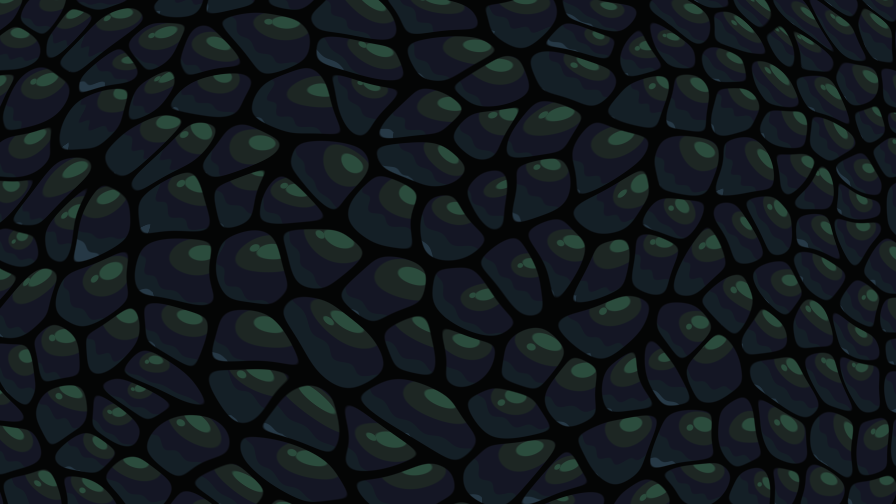
Give the GLSL for this texture, as a WebGL 1 fragment shader.

```glsl
precision highp float;
// Dark reptile scales: rounded cells with black gaps, green glints and blue rims.

#define SCALE_DENSITY vec2(6.4, 8.0)  // scales per canvas height at the focus
#define FOCUS vec2(0.74, 0.38)        // where the scales are largest
#define SHRINK 0.36                   // how fast scales shrink away from it
#define JITTER 0.84
#define GAP 0.052                     // half width of the gaps, in cells
#define ROUNDNESS 13.0                // lower is rounder
#define GLOW_SIZE vec2(0.34, 0.25)
#define GLINT_SIZE vec2(0.165, 0.105)
#define RIM_START 0.42

uniform vec2 u_resolution;

const vec3 GAP_BLACK = vec3(0.016, 0.018, 0.019);
const vec3 NAVY      = vec3(0.080, 0.088, 0.140);
const vec3 TEAL      = vec3(0.078, 0.120, 0.150);
const vec3 SLATE     = vec3(0.150, 0.220, 0.270);
const vec3 OLIVE     = vec3(0.112, 0.150, 0.138);
const vec3 GREEN     = vec3(0.170, 0.300, 0.240);
const vec2 LIGHT_DIR = vec2(0.6, 0.8);

vec2 hash2(vec2 p) {
  vec3 h = fract(p.xyx * vec3(0.1031, 0.1030, 0.0973));
  h += dot(h, h.yzx + 33.33);
  return fract((h.xx + h.yz) * h.zy);
}

vec2 sitePoint(vec2 cell) {
  return cell + 0.5 + JITTER * (hash2(cell + 71.0) - 0.5);
}

// Canvas to cell space: denser outwards, bent rows, wavy borders.
vec2 warp(vec2 p) {
  vec2 c = p - FOCUS;
  vec2 q = c * SCALE_DENSITY * (1.0 + SHRINK * dot(c, c));
  q += 0.36 * sin(q.yx * vec2(0.7, 0.8) + vec2(1.3, 0.4));
  q += 0.055 * sin(q.yx * vec2(4.1, 3.7) + vec2(0.5, 2.1));
  return q;
}

// Signed distance, roughly, to a rotated ellipse; negative inside.
float ellipse(vec2 p, vec2 radius, float angle) {
  float c = cos(angle), s = sin(angle);
  p = vec2(c * p.x + s * p.y, c * p.y - s * p.x);
  return (length(p / radius) - 1.0) * min(radius.x, radius.y);
}

float fill(float d, float aa) {
  return 1.0 - smoothstep(-aa, aa, d);
}

void main() {
  vec2 p = gl_FragCoord.xy / u_resolution.y;
  vec2 q = warp(p);
  vec2 c = p - FOCUS;
  float aa = 6.0 * (1.0 + 2.0 * SHRINK * dot(c, c)) / u_resolution.y;

  // Nearest site
  vec2 base = floor(q), home = base, site = base;
  float nearest = 100.0;
  for (int j = -2; j <= 2; j++) {
    for (int i = -2; i <= 2; i++) {
      vec2 cell = base + vec2(float(i), float(j));
      vec2 s = sitePoint(cell);
      float d = dot(s - q, s - q);
      if (d < nearest) { nearest = d; home = cell; site = s; }
    }
  }

  // Rounded border distance, and reach of the scale to and from the light
  vec2 local = q - site;
  float sum = 0.0, reachLit = 0.8, reachShade = 0.8;
  for (int j = -2; j <= 2; j++) {
    for (int i = -2; i <= 2; i++) {
      if (i == 0 && j == 0) continue;
      vec2 r = sitePoint(home + vec2(float(i), float(j))) - site;
      float len = length(r);
      sum += exp(-ROUNDNESS * (0.5 * len - dot(local, r) / len));
      float along = dot(r, LIGHT_DIR);
      float reach = 0.5 * len * len / max(abs(along), 0.001);
      if (along > 0.0) reachLit = min(reachLit, reach);
      else reachShade = min(reachShade, reach);
    }
  }
  float border = -log(sum) / ROUNDNESS;
  vec2 rnd = hash2(home + 13.0);
  float size = clamp(1.1 * (reachLit + reachShade), 0.5, 1.25);

  // Scalloped rim bands on the shaded side
  float across = dot(local, vec2(LIGHT_DIR.y, -LIGHT_DIR.x));
  float shade = -dot(local, LIGHT_DIR) / reachShade;
  shade += 0.8 * across * across - 0.5 * across * (rnd.y - 0.2);
  shade += 0.07 * sin(across * 17.0 + rnd.x * 6.3);
  float rimEdge = RIM_START + 0.34 * (rnd.x - 0.5);
  vec3 color = mix(NAVY, TEAL, fill((rimEdge - shade) * reachShade, aa));
  float slateEdge = 0.79 + 0.2 * rnd.y + 0.9 * abs(across + 0.1);
  color = mix(color, SLATE, fill((slateEdge - shade) * reachShade, aa));

  // Olive glow, green glint and its droplet on the lit side
  float tilt = -0.9 + 1.1 * rnd.x;
  vec2 lit = local - LIGHT_DIR * reachLit * 0.56;
  color = mix(color, OLIVE, fill(ellipse(lit, GLOW_SIZE * size, tilt), aa));
  lit = local - LIGHT_DIR * reachLit * 0.68;
  float glint = ellipse(lit, GLINT_SIZE * size, tilt);
  vec2 drop = lit + vec2(0.2, 0.07 - 0.1 * rnd.x) * size;
  if (rnd.y > 0.5) glint = min(glint, length(drop) - 0.05 * size);
  color = mix(color, GREEN, fill(glint, aa));

  // Gaps of uneven width
  float gap = GAP + 0.014 * sin(q.x * 2.3 + 1.7 * sin(q.y * 1.9));
  color = mix(color, GAP_BLACK, fill(border - gap, aa));
  gl_FragColor = vec4(color, 1.0);
}
```
